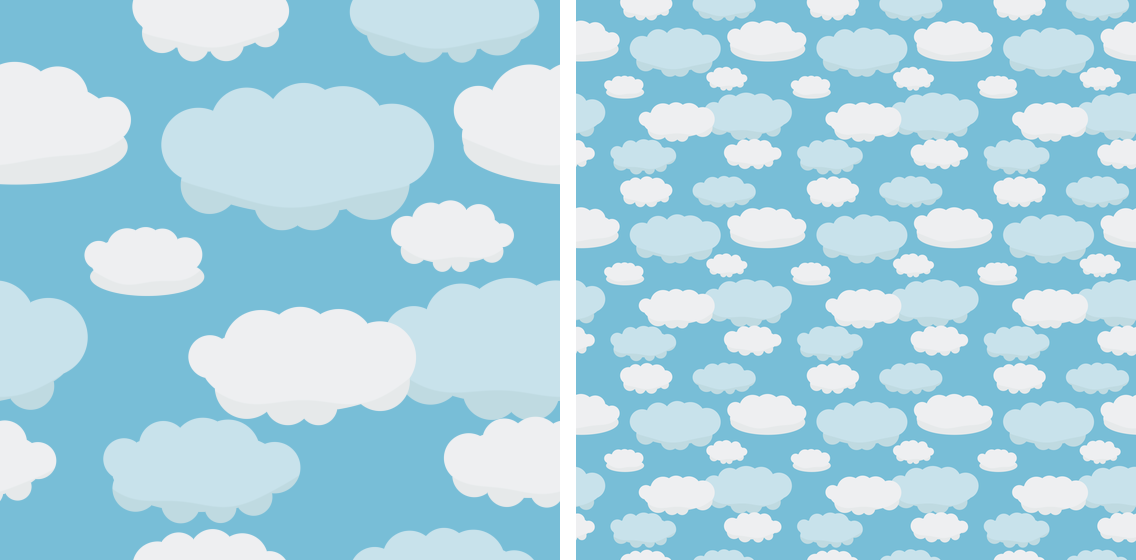
Left, the tile; right, the same tile 3 across and 3 down.
This pattern is drawn by a WebGL 2 fragment shader. Its source:

```glsl
#version 300 es
precision highp float;

uniform vec2 u_resolution;
out vec4 fragColor;

const float TAU = 6.2831853;
const vec3 SKY = vec3(0.472, 0.745, 0.845);
const vec3 WHITE = vec3(0.932, 0.938, 0.946);
const vec3 WHITE_SHADE = vec3(0.900, 0.914, 0.917);
const vec3 PALE = vec3(0.784, 0.886, 0.922);
const vec3 PALE_SHADE = vec3(0.748, 0.855, 0.882);

float hash(vec2 p) {
    vec3 v = fract(p.xyx * 0.1031);
    v += dot(v, v.yzx + 33.33);
    return fract((v.x + v.y) * v.z);
}

float ellipseDistance(vec2 p, vec2 radii) {
    float k = length(p / radii);
    return k * (k - 1.0) / max(length(p / (radii * radii)), 1e-4);
}

// Cloud of half width 1: an oval body ringed by round lobes
float cloudDistance(vec2 p, float halfHeight, bool smoothBase, float seed) {
    float d = ellipseDistance(p, vec2(0.86, 0.77 * halfHeight));
    for (int k = 0; k < 9; k++) {
        vec2 id = vec2(float(k), seed);
        float turn = TAU * (float(k) + 0.45 * hash(id + 3.7)) / 9.0;
        float angle = turn + 0.2 * sin(2.0 * turn);
        float radius = 0.15 + 0.12 * hash(id + 41.3) + 0.1 * max(sin(angle), 0.0);
        vec2 center = vec2(cos(angle), sin(angle)) * (vec2(1.0, halfHeight) - radius);
        if (smoothBase) center.y = max(center.y, 0.4 - halfHeight);
        d = min(d, length(p - center) - radius);
    }
    // A broad shallow oval replaces the lower lobes
    if (smoothBase) {
        d = min(d, ellipseDistance(p - vec2(0.05, 0.31 - halfHeight), vec2(0.92, 0.31)));
    }
    return d;
}

void main() {
    vec2 uv = gl_FragCoord.xy / u_resolution;
    float pixel = 1.0 / min(u_resolution.x, u_resolution.y);
    vec3 color = SKY;

    // Pale clouds lie behind the white ones
    for (int layer = 0; layer < 2; layer++) {
        for (int i = 0; i < 10; i++) {
            int row = i / 2, col = i % 2;
            int paleCol = row > 0 && row % 2 == 0 ? 1 : 0;
            bool pale = row != 1 && col == paleCol;
            if (pale != (layer == 0)) continue;

            // Rows sway sideways and swell in a cycle that closes after five rows
            float phase = TAU * 0.4 * float(row);
            float size = 0.177 + 0.052 * cos(phase) - 0.031 * sin(phase);
            size *= pale ? 1.11 : 0.95;
            float gap = 0.485 + 0.11 * sin(phase);
            vec2 center = vec2(
                0.412 + 0.12 * cos(phase) - 0.098 * sin(phase) + gap * float(col),
                0.72 - 0.187 * float(row) + 0.015 * float(col * (4 - row)));

            // Shortest wrapped offset keeps the tile seamless
            vec2 p = (fract(uv - center + 0.5) - 0.5) / size;
            if (abs(p.x) > 1.1 || abs(p.y) > 0.8) continue;

            float seed = float(i) * 7.0 + 5.0;
            float halfHeight = 0.5 + 0.12 * hash(vec2(seed, 9.0));
            bool smoothBase = !pale && (row + col) % 2 == 1;
            float d = cloudDistance(p, halfHeight, smoothBase, seed);

            // Shaded underside that climbs toward both ends
            float rise = pow(abs(p.x), 3.0);
            float shadeTop = halfHeight * (0.55 * rise - 0.63) + 0.03 * sin(6.0 * p.x + seed);
            float aa = pixel / size;
            float lit = smoothstep(-aa, aa, p.y - shadeTop);
            vec3 cloud = pale ? mix(PALE_SHADE, PALE, lit) : mix(WHITE_SHADE, WHITE, lit);
            color = mix(color, cloud, 1.0 - smoothstep(-0.7 * aa, 0.7 * aa, d));
        }
    }

    fragColor = vec4(color, 1.0);
}
```
